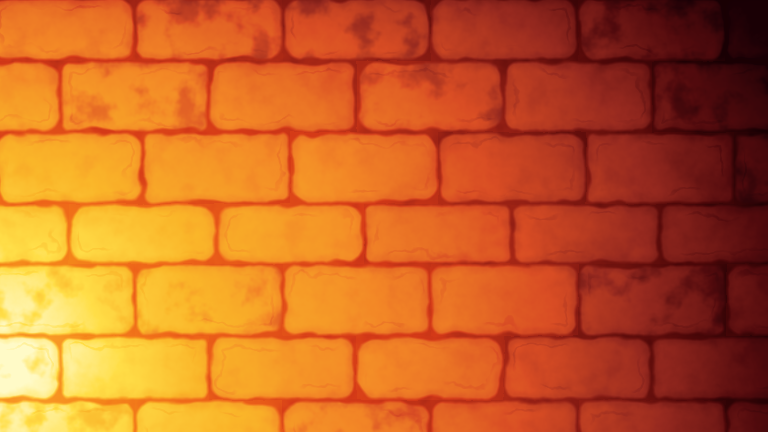
Give the GLSL for this texture, as a WebGL 2 fragment shader.

```glsl
#version 300 es
precision highp float;

uniform vec2 u_resolution;
out vec4 fragColor;

// Layout, in units of canvas height
const float ROW_EDGES[8] = float[8](-0.085, 0.074, 0.222, 0.389, 0.528, 0.694, 0.859, 1.006);
const float BRICK_PITCH = 0.342;
const float EVEN_JOINT = 0.3125;
const float ODD_JOINT = 0.141;
const float MIDDLE_SHIFT = 0.018;
const float JOINT_HALF = 0.005;
const float CORNER_MIN = 0.012;
const float CORNER_MAX = 0.040;

// Surface
const float WARP = 0.007;
const float CHIP_DEPTH = 0.016;
const float WORN_SHARE = 0.24;
const float TINT_SPREAD = 0.30;

// Light
const vec2 GLOW_CENTER = vec2(0.0, 0.18);
const vec2 GLOW_SIZE = vec2(0.18, 0.29);
const float GLOW_HEAT = 1.7;

// Heat ramp from shadow to glow
const vec3 RAMP[8] = vec3[8](
    vec3(0.10, 0.00, 0.02), vec3(0.32, 0.04, 0.05),
    vec3(0.59, 0.16, 0.12), vec3(0.85, 0.30, 0.14),
    vec3(0.95, 0.52, 0.15), vec3(0.98, 0.71, 0.16),
    vec3(1.00, 0.87, 0.28), vec3(1.00, 0.98, 0.78));

float hash(vec2 p) {
    vec3 q = fract(p.xyx * vec3(0.1031, 0.1030, 0.0973));
    q += dot(q, q.yzx + 33.33);
    return fract((q.x + q.y) * q.z);
}

vec2 gradient(vec2 cell) {
    float a = 6.2832 * hash(cell);
    return vec2(cos(a), sin(a));
}

float noise(vec2 p) {
    vec2 i = floor(p), f = p - i;
    vec2 w = f * f * f * (f * (f * 6.0 - 15.0) + 10.0);
    vec2 e = vec2(1.0, 0.0);
    float low = mix(dot(gradient(i), f), dot(gradient(i + e), f - e), w.x);
    float high = mix(dot(gradient(i + e.yx), f - e.yx), dot(gradient(i + 1.0), f - 1.0), w.x);
    return mix(low, high, w.y);
}

float fbm(vec2 p) {
    float sum = 0.0, amp = 0.6;
    for (int i = 0; i < 4; i++) {
        sum += amp * noise(p);
        p = mat2(1.6, 1.2, -1.2, 1.6) * p + 5.3;
        amp *= 0.5;
    }
    return sum;
}

float roundedBox(vec2 p, vec2 halfSize, float radius) {
    vec2 q = abs(p) - halfSize + radius;
    return length(max(q, 0.0)) + min(max(q.x, q.y), 0.0) - radius;
}

// Center of the brick in xy, its half size in zw; id receives its column and row
vec4 findBrick(vec2 p, out vec2 id) {
    int row = 0;
    for (int i = 1; i < 7; i++) row += int(p.y > ROW_EDGES[i]);
    float joint = row % 2 == 0 ? EVEN_JOINT : ODD_JOINT;
    if (row == 3 || row == 4) joint += MIDDLE_SHIFT;
    float column = floor((p.x - joint) / BRICK_PITCH);
    id = vec2(column + 3.0, float(row) + 1.0);
    float low = ROW_EDGES[row], high = ROW_EDGES[row + 1];
    return vec4(joint + (column + 0.5) * BRICK_PITCH, 0.5 * (low + high),
                0.5 * BRICK_PITCH, 0.5 * (high - low));
}

float lightHeat(vec2 uv) {
    vec2 g = (uv - GLOW_CENTER) / GLOW_SIZE;
    float falloff = 5.45 - 1.3 * uv.x - 3.2 * uv.x * uv.x;
    float ceiling = 1.9 * uv.y * uv.y * uv.y * (1.0 - 0.4 * uv.x);
    return falloff - ceiling + GLOW_HEAT * exp(-dot(g, g));
}

vec3 heatColor(float heat) {
    float h = clamp(heat, 0.0, 6.999);
    int i = int(h);
    return mix(RAMP[i], RAMP[i + 1], fract(h));
}

void main() {
    vec2 uv = gl_FragCoord.xy / u_resolution;
    vec2 p = gl_FragCoord.xy / u_resolution.y;

    // Uneven bricks with chipped edges
    vec2 bent = p + WARP * vec2(fbm(p * 13.0), fbm(p * 13.0 + 40.0));
    vec2 id;
    vec4 brick = findBrick(bent, id);
    float seed = hash(id * 7.13 + 2.7);
    float corner = mix(CORNER_MIN, CORNER_MAX, hash(id * 3.7 + 9.1));
    float d = roundedBox(bent - brick.xy, brick.zw - JOINT_HALF, corner);
    d += CHIP_DEPTH * max(noise(p * 17.0 + id * 5.3), 0.0);

    // Mortar, its soft border and dark pockets
    float mortar = smoothstep(-0.004, 0.006, d);
    float border = smoothstep(-0.022, 0.004, d + 0.016 * fbm(p * 24.0));
    float pocket = mortar * smoothstep(0.0, 0.4, fbm(p * 11.0 + 17.0));

    // Stains, flake outlines and grain
    float worn = mix(0.22, 0.85, step(1.0 - WORN_SHARE, seed));
    float stain = smoothstep(-0.05, 0.40, fbm(p * 12.0 + id * 6.1));
    float flake = 1.0 - smoothstep(0.001, 0.005, abs(d + 0.020 + 0.035 * fbm(p * 14.0 + id)));
    flake *= smoothstep(-0.05, 0.25, noise(p * 10.0 + id * 2.3));
    float grain = 0.12 * fbm(p * 45.0) + 0.20 * fbm(p * 6.0 + 70.0);

    float contrast = mix(1.15, 0.55, uv.x);
    float wear = stain * worn + 0.30 * flake + 0.35 * border;
    float heat = lightHeat(uv) + TINT_SPREAD * (hash(id * 5.9) - 0.4) + grain;
    heat -= contrast * (mix(wear, 1.15, mortar) + 0.35 * pocket);

    // Mortar is redder than the brick faces
    vec3 color = heatColor(heat) * mix(vec3(1.0), vec3(0.98, 0.75, 0.65), mortar);
    fragColor = vec4(color, 1.0);
}
```
